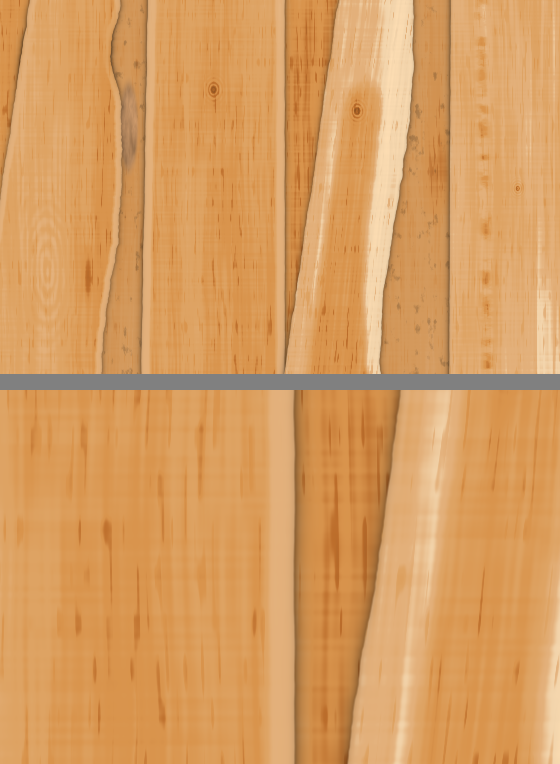
Top, the full canvas; bottom, a detail of the centre.
A WebGL 2 fragment shader for this texture:

```glsl
#version 300 es
precision highp float;
// Draws overlapping upright planks of warm raw timber with pale live edges and knots.

uniform vec2 u_resolution;
out vec4 fragColor;

const vec3 DEEP = vec3(0.74, 0.43, 0.17);
const vec3 ORANGE = vec3(0.85, 0.58, 0.30);
const vec3 HONEY = vec3(0.87, 0.64, 0.39);
const vec3 LIGHT = vec3(0.89, 0.69, 0.48);
const vec3 CREAM = vec3(0.95, 0.83, 0.67);
const vec3 TAN = vec3(0.79, 0.56, 0.33);
const vec3 BARK = vec3(0.62, 0.47, 0.34);

float hash(vec2 p) {
    vec3 q = fract(vec3(p.xyx) * 0.1031);
    q += dot(q, q.yzx + 33.33);
    return fract((q.x + q.y) * q.z);
}

float noise(vec2 p) {
    vec2 i = floor(p), f = fract(p);
    f = f * f * (3.0 - 2.0 * f);
    return mix(mix(hash(i), hash(i + vec2(1, 0)), f.x),
               mix(hash(i + vec2(0, 1)), hash(i + vec2(1, 1)), f.x), f.y);
}

float fbm(vec2 p) {
    float sum = 0.0, amp = 0.5;
    for (int i = 0; i < 4; i++) {
        sum += amp * noise(p);
        p = p * 2.03 + 17.1;
        amp *= 0.5;
    }
    return sum;
}

// Tone 0 is deep heartwood, 1 is cream sapwood
vec3 woodColor(float tone) {
    vec3 c = mix(DEEP, ORANGE, smoothstep(0.0, 0.25, tone));
    c = mix(c, HONEY, smoothstep(0.25, 0.5, tone));
    c = mix(c, LIGHT, smoothstep(0.5, 0.75, tone));
    c = mix(c, CREAM, smoothstep(0.75, 1.0, tone));
    return c * (1.0 + 0.5 * clamp(tone, -1.0, 0.0) + 0.15 * clamp(tone - 1.0, 0.0, 0.4));
}

// Fibres, growth bands, soft clouds, pores and faint saw marks
float grain(vec2 p, float seed) {
    p.x += 0.03 * (fbm(p * vec2(3.0, 1.8) + seed) - 0.5);
    float fibre = noise(vec2(p.x * 210.0, p.y * 8.0) + seed) - 0.5;
    float bands = fbm(vec2(p.x * 34.0, p.y * 1.2) + seed) - 0.47;
    float cloud = fbm(p * vec2(6.0, 2.5) + seed * 2.0) - 0.47;
    float pore = smoothstep(0.72, 0.95, noise(vec2(p.x * 250.0, p.y * 24.0) + seed * 3.0));
    float saw = noise(vec2(p.x * 9.0, p.y * 190.0) + seed) - 0.5;
    return 0.17 * fibre + 0.34 * bands + 0.36 * cloud - 0.2 * pore + 0.07 * saw;
}

float spot(vec2 p, vec2 center, vec2 radius) {
    vec2 q = (p - center) / radius;
    return exp(-dot(q, q));
}

// Oval growth rings that fade away from their center
float rings(vec2 p, vec2 center, vec2 radius, float count) {
    vec2 q = (p - center) / radius;
    float d = length(q) + 0.35 * (fbm(p * vec2(16.0, 8.0)) - 0.5);
    return sin(6.2832 * count * d) * exp(-d * d);
}

float knot(vec2 p, vec2 center, float size) {
    return 0.2 * rings(p, center, vec2(size, size * 1.3), 2.5)
         - 0.5 * spot(p, center, vec2(size * 0.45)) - 0.15 * spot(p, center, vec2(size, size * 2.0));
}

float rough(float y, float seed) {
    return 0.007 * (fbm(vec2(y * 28.0, seed)) - 0.5);
}

float sapwood(float depth, float width) {
    return 1.0 - smoothstep(width * 0.55, width, depth);
}

// Lays a board over another; inside is the distance to its nearer edge
vec3 lay(vec3 under, vec3 board, float inside, float shade, float blur) {
    under *= 1.0 - shade * exp(-max(-inside, 0.0) / 0.006);
    board *= 1.0 - 0.12 * exp(-max(inside, 0.0) / 0.003);
    return mix(under, board, smoothstep(-blur, blur, inside));
}

void main() {
    vec2 p = gl_FragCoord.xy / u_resolution.y;
    p.x *= 1.5 * u_resolution.y / u_resolution.x;
    float x = p.x, y = p.y;
    float blur = max(0.0012, 0.7 / u_resolution.y);

    // Rear boards: orange ones, then weathered tan ones
    float fleck = smoothstep(0.6, 0.8, fbm(p * vec2(60.0, 35.0)));
    vec3 color = woodColor(0.27 + grain(p, 3.0));
    float tanBoard = smoothstep(0.25, 0.27, x) * (1.0 - step(0.5, x)) + step(0.98, x);
    float rust = spot(p, vec2(1.18, 0.55), vec2(0.035, 0.13));
    vec3 weathered = mix(woodColor(0.46 + 1.2 * grain(p, 8.0) - 0.3 * rust), TAN, 0.5 - 0.3 * rust);
    color = mix(color, weathered * (1.0 - 0.18 * fleck), tanBoard);
    float bark = smoothstep(0.25, 0.55, spot(p, vec2(0.345, 0.66), vec2(0.025, 0.12)));
    color = mix(color, BARK * (0.75 + 0.7 * fbm(p * vec2(70.0, 18.0))), bark * 0.8);

    // Left board with a wavy bark edge
    float left = 0.08 - 0.15 * (1.0 - y) + rough(y, 1.0);
    float notch = exp(-pow((y - 0.86) / 0.09, 2.0));
    float right = 0.27 + 0.055 * smoothstep(0.0, 0.5, y) - 0.03 * notch + 2.0 * rough(y, 2.0);
    float inside = min(x - left, right - x);
    float tone = 0.56 - 0.26 * smoothstep(0.1, 0.28, x) + grain(p, 14.0);
    tone += 0.1 * rings(p, vec2(0.127, 0.27), vec2(0.07, 0.2), 5.0);
    tone -= 0.45 * spot(p, vec2(0.235, 0.26), vec2(0.012, 0.06));
    tone = mix(tone, 0.82, 0.8 * sapwood(inside, 0.022) * (1.0 - 0.8 * notch));
    color = lay(color, woodColor(tone), inside, 0.3 + 0.3 * notch, blur);

    // Middle board
    left = 0.378 + 0.018 * y + 0.5 * rough(y, 3.0);
    right = 0.763 + 0.3 * rough(y, 4.0);
    inside = min(x - left, right - x);
    tone = 0.34 + 0.14 * y + grain(p, 25.0) + knot(p, vec2(0.572, 0.76), 0.022);
    tone = mix(tone, 0.84, 0.85 * sapwood(inside, 0.03));
    color = lay(color, woodColor(tone), inside, 0.4, blur);

    // Slanted board: pale sapwood around an arched core
    left = 0.762 + 0.145 * y + rough(y, 5.0);
    right = 1.018 + 0.09 * smoothstep(0.05, 0.85, y) + 1.5 * rough(y, 6.0);
    inside = min(x - left, right - x);
    float lean = x - 0.1 * y;
    float pale = sapwood(x - left, 0.075);
    float bright = sapwood(right - x, mix(0.045, 0.1, smoothstep(0.0, 0.5, y)));
    float arch = 0.79 - 16.0 * pow(x - 0.975, 2.0) + 0.06 * (fbm(p * vec2(25.0, 5.0)) - 0.5);
    float core = 1.0 - smoothstep(-0.04, 0.03, y - max(arch, 0.6));
    float streak = grain(vec2(lean, y), 36.0);
    tone = mix(0.8, 0.35, core) + streak + knot(p, vec2(0.957, 0.703), 0.02);
    tone = mix(tone, 0.8 + 1.3 * streak, pale);
    tone = mix(tone, 1.08 + 1.2 * streak, bright);
    color = lay(color, woodColor(tone), inside, 0.35, blur);

    // Right board with a stained streak and pale lines
    inside = x - 1.203 - 0.004 * y - 0.3 * rough(y, 7.0);
    tone = 0.64 + grain(p, 47.0) + knot(p, vec2(1.387, 0.496), 0.014);
    float stain = exp(-pow((x - 1.298 + 0.02 * (y - 0.5)) / 0.014, 2.0));
    tone -= stain * 0.5 * smoothstep(0.3, 0.65, fbm(p * vec2(20.0, 45.0)));
    float lines = smoothstep(0.62, 0.8, noise(vec2(x * 95.0, y * 1.5)));
    tone += 0.22 * lines * smoothstep(1.36, 1.44, x);
    color = lay(color, woodColor(tone), inside, 0.45, blur);

    fragColor = vec4(color, 1.0);
}
```
